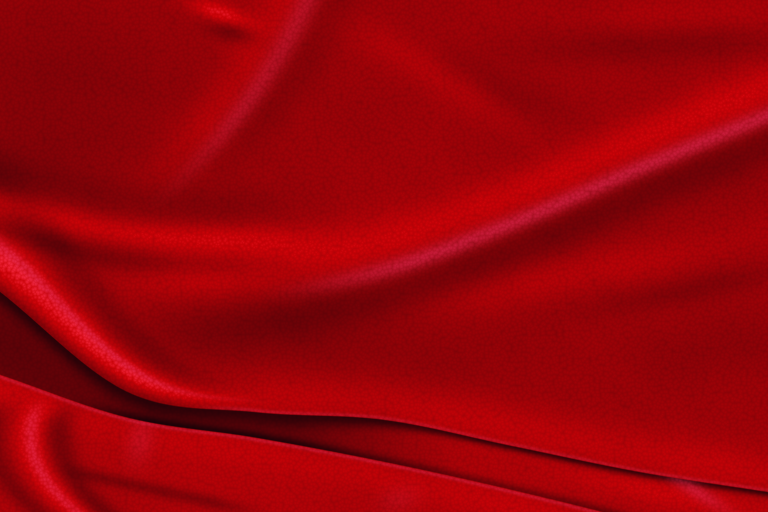
A Shadertoy shader for this texture:

```glsl
const float BASE_LIGHT = 0.59;
const float GRAIN_SCALE = 150.0;
const float GRAIN_AMOUNT = 0.075;
const float MOTTLE_AMOUNT = 0.012;
const float KNOT_STEP = 0.25;
const vec3 SHEEN_COLOR = vec3(0.84, 0.15, 0.31);

// Fold heights at evenly spaced x knots
const float RIDGE[7] = float[7](0.395, 0.404, 0.424, 0.473, 0.564, 0.672, 0.775);
const float CREASE[7] = float[7](0.604, 0.545, 0.535, 0.540, 0.550, 0.560, 0.570);
const float ROLL[7] = float[7](0.430, 0.234, 0.195, 0.180, 0.129, 0.078, 0.039);
const float HEM[7] = float[7](0.268, 0.184, 0.145, 0.098, 0.043, -0.020, -0.100);

float bump(float d, float width) {
    d /= width;
    return exp(-d * d);
}

float blob(vec2 p, vec2 center, vec2 size, float angle) {
    float c = cos(angle), s = sin(angle);
    vec2 q = mat2(c, -s, s, c) * (p - center) / size;
    return exp(-dot(q, q));
}

// Catmull-Rom curve through the knots
float curve(float x, float k[7]) {
    float u = clamp(x / KNOT_STEP, 0.0, 5.999);
    int i = int(u);
    float t = u - float(i);
    float b = k[i], c = k[i + 1];
    float a = i > 0 ? k[i - 1] : 2.0 * b - c;
    float d = i < 5 ? k[i + 2] : 2.0 * c - b;
    return b + 0.5 * t * (c - a + t * (2.0 * a - 5.0 * b + 4.0 * c - d
         + t * (3.0 * (b - c) + d - a)));
}

vec2 hash2(vec2 p) {
    vec3 q = fract(p.xyx * vec3(0.1031, 0.1030, 0.0973));
    q += dot(q, q.yzx + 33.33);
    return fract((q.xx + q.yz) * q.zy);
}

float cellular(vec2 p) {
    vec2 cell = floor(p), f = fract(p);
    float nearest = 2.0;
    for (int y = -1; y <= 1; y++)
        for (int x = -1; x <= 1; x++) {
            vec2 o = vec2(x, y);
            nearest = min(nearest, length(o + hash2(cell + o) - f));
        }
    return nearest;
}

float mottle(vec2 p) {
    float sum = 0.0, amp = 1.0;
    for (int i = 0; i < 4; i++) {
        sum += amp * sin(p.x * 9.0 + 2.0 * sin(p.y * 7.0)) * sin(p.y * 13.0 - p.x * 4.0);
        p = mat2(1.5, 1.1, -1.1, 1.5) * p + 1.7;
        amp *= 0.7;
    }
    return sum;
}

// Each layer returns (light, sheen)
vec2 upperCloth(vec2 p, float roll) {
    float light = BASE_LIGHT, sheen = 0.0;
    light -= 0.09 * blob(p, vec2(0.10, 0.80), vec2(0.30, 0.20), 0.0);
    light -= 0.08 * blob(p, vec2(0.62, 0.33), vec2(0.38, 0.08), -0.1);

    // Long diagonal ridge
    float d = p.y - curve(p.x, RIDGE);
    float grow = smoothstep(0.1, 0.8, p.x);
    light += 0.16 * bump(d - 0.055, 0.05) * smoothstep(0.1, 0.4, p.x);
    light -= 0.16 * bump(d + 0.055, 0.05) * grow;
    sheen += 0.55 * bump(d, 0.018) * smoothstep(0.48, 0.85, p.x);

    // Short crease at the left
    d = p.y - curve(p.x, CREASE);
    float fade = 1.0 - smoothstep(0.4, 0.72, p.x);
    light += fade * (0.18 * bump(d, 0.028) - 0.13 * bump(d + 0.055, 0.025)
           - 0.08 * bump(d - 0.065, 0.04));

    // Falling fold from the top
    float t = 1.0 - p.y;
    d = p.x - (0.60 - 0.45 * t - 0.7 * t * t);
    fade = 1.0 - smoothstep(0.2, 0.43, t);
    light += fade * (0.10 * bump(d + 0.05, 0.05) - 0.07 * bump(d - 0.06, 0.05));
    sheen += 0.32 * fade * bump(d, 0.025);
    light += 0.24 * blob(p, vec2(0.43, 0.975), vec2(0.06, 0.018), -0.35);
    light -= 0.16 * blob(p, vec2(0.45, 0.937), vec2(0.05, 0.018), -0.2);

    // Soft waves at the upper and middle right
    light += 0.09 * blob(p, vec2(0.84, 0.86), vec2(0.17, 0.035), -0.55);
    light -= 0.07 * blob(p, vec2(0.98, 0.83), vec2(0.16, 0.04), -0.45);
    light -= 0.09 * blob(p, vec2(1.28, 0.91), vec2(0.28, 0.035), 0.05);
    light += 0.05 * blob(p, vec2(1.30, 0.97), vec2(0.28, 0.03), 0.0);
    light += 0.10 * blob(p, vec2(1.15, 0.47), vec2(0.38, 0.04), 0.2);
    light -= 0.10 * blob(p, vec2(1.35, 0.435), vec2(0.20, 0.028), 0.2);
    light -= 0.05 * blob(p, vec2(1.45, 0.32), vec2(0.25, 0.06), 0.0);

    // Rolled fold, thick at the left and tapering right
    float left = 1.0 - smoothstep(0.25, 0.55, p.x);
    float width = mix(0.125, 0.03, smoothstep(0.0, 0.46, p.x));
    light += 0.30 * left * bump(roll - 0.6 * width, 0.45 * width);
    light -= 0.13 * left * bump(roll, 0.02);
    light -= 0.09 * left * bump(roll - 1.7 * width, 0.5 * width);
    sheen += 0.40 * left * bump(roll - 0.72 * width, 0.13 * width);
    light += 0.11 * (1.0 - left) * bump(roll - 0.035, 0.05);
    sheen += 0.30 * smoothstep(0.36, 0.48, p.x) * bump(roll - 0.003, 0.004);
    return vec2(light, sheen);
}

vec2 shadowedCloth(vec2 p, float roll, float hem) {
    float open = smoothstep(0.5, 0.95, p.x);
    float light = mix(0.37, 0.65, open);
    light -= mix(0.20, 0.45, open) * bump(roll, mix(0.025, 0.010, open));
    light -= 0.24 * bump(hem, 0.012) * smoothstep(0.12, 0.3, p.x);
    light += 0.10 * open * blob(p, vec2(1.28, 0.04), vec2(0.2, 0.025), -0.2);
    float sheen = 0.45 * blob(p, vec2(1.36, 0.04), vec2(0.07, 0.014), -0.55);
    return vec2(light, sheen);
}

vec2 lowerCloth(vec2 p, float hem) {
    float light = 0.65 + 0.07 * bump(hem + 0.03, 0.035);
    float sheen = 0.38 * bump(hem + 0.004, 0.004);

    // Curled pleat in the corner
    float d = p.x - (0.06 + 4.0 * (p.y - 0.15) * (p.y - 0.15));
    float fade = 1.0 - smoothstep(0.17, 0.23, p.y);
    light += fade * (0.17 * bump(d, 0.03) - 0.20 * bump(d - 0.055, 0.03));
    sheen += 0.36 * fade * bump(d, 0.013);
    light -= 0.18 * bump(d + 0.075, 0.03) * fade;

    // Soft shade under the fold and its worn shoulder
    d = p.y - (0.11 - 0.22 * p.x);
    light -= 0.17 * bump(d, 0.014) * smoothstep(0.1, 0.2, p.x) * (1.0 - smoothstep(0.4, 0.55, p.x));
    sheen += 0.25 * blob(p, vec2(0.275, 0.14), vec2(0.025, 0.045), -0.2);
    sheen += 0.16 * blob(p, vec2(0.78, 0.025), vec2(0.04, 0.025), 0.3);
    return vec2(light, sheen);
}

void mainImage(out vec4 fragColor, in vec2 fragCoord) {
    vec2 p = fragCoord / iResolution.y;
    p.x *= 1.5 * iResolution.y / iResolution.x;
    float edge = 1.0 / iResolution.y;
    float roll = p.y - curve(p.x, ROLL);
    float hem = p.y - curve(p.x, HEM);

    // Stack the cloth from back to front
    vec2 cloth = mix(shadowedCloth(p, roll, hem), upperCloth(p, roll), smoothstep(-edge, edge, roll));
    cloth = mix(lowerCloth(p, hem), cloth, smoothstep(-edge, edge, hem));

    // Velvet grain
    float grain = 0.5 - cellular(p * GRAIN_SCALE);
    cloth.x += cloth.x * GRAIN_AMOUNT * 2.0 * grain + MOTTLE_AMOUNT * mottle(p);
    cloth.y *= 1.0 + 0.6 * grain;

    // Red ramp with a pink nap
    float light = clamp(cloth.x, 0.08, 0.95);
    float hot = smoothstep(0.76, 1.0, light);
    vec3 color = vec3(light, 0.008 + 0.15 * hot, 0.027 + 0.22 * hot);
    color = mix(color, SHEEN_COLOR, clamp(cloth.y, 0.0, 0.85));
    fragColor = vec4(color, 1.0);
}
```
